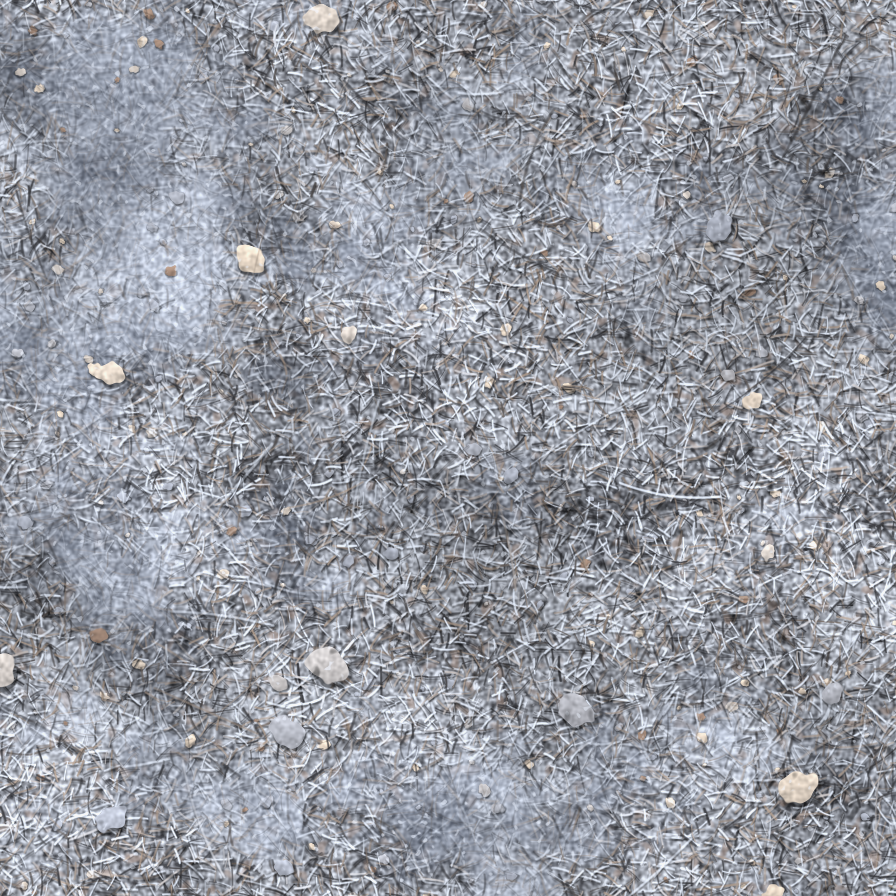
Reproduce this texture procedurally as a Shadertoy shader.

```glsl
// Dry, dusty ground: blue-grey soil under matted straw, twigs and scattered stones.
// Gradient noise makes the soil and the litter mask; jittered grids scatter
// bent strands and lumpy stones in several sizes on top.

vec2 hash2(vec2 p) {
    p = vec2(dot(p, vec2(127.1, 311.7)), dot(p, vec2(269.5, 183.3)));
    return fract(sin(p) * 43758.5);
}

float gradientNoise(vec2 p) {
    vec2 i = floor(p), f = fract(p);
    vec2 u = f * f * f * (f * (f * 6.0 - 15.0) + 10.0);
    vec2 e = vec2(0.0, 1.0);
    float a = dot(hash2(i) * 2.0 - 1.0, f);
    float b = dot(hash2(i + e.yx) * 2.0 - 1.0, f - e.yx);
    float c = dot(hash2(i + e.xy) * 2.0 - 1.0, f - e.xy);
    float d = dot(hash2(i + e.yy) * 2.0 - 1.0, f - e.yy);
    return mix(mix(a, b, u.x), mix(c, d, u.x), u.y);
}

float fbm(vec2 p) {
    float sum = 0.0, amp = 1.0;
    for (int i = 0; i < 4; i++) {
        sum += amp * gradientNoise(p);
        p = mat2(1.6, 1.2, -1.2, 1.6) * p + 7.3;
        amp *= 0.55;
    }
    return sum;
}

// Bent stalks, one per grid cell, each with a thin shadow below it;
// none reaches beyond the four nearest cells
void addStrands(inout vec3 color, vec2 p, float scale, float seed, float width, float opacity, float px) {
    vec2 q = p * scale + seed * 3.7;
    for (int k = 0; k < 4; k++) {
        vec2 id = floor(q - 0.5) + vec2(k % 2, k / 2);
        vec2 place = hash2(id + seed * 17.0);
        vec2 form = hash2(id + seed * 17.0 + 51.3);
        vec2 kind = fract(place.yx * 13.7 + form * 5.3);
        float angle = 6.283 * form.x;
        vec2 dir = vec2(cos(angle), sin(angle));
        vec2 d = q - id - place;
        d = vec2(dot(d, dir), dot(d, vec2(-dir.y, dir.x)));
        d.y += (kind.y - 0.5) * 0.8 * d.x * d.x;
        float beyond = max(abs(d.x) - mix(0.25, 0.46, form.y), 0.0);
        float dist = length(vec2(beyond, d.y)) / scale;
        float shadeDist = length(vec2(beyond, d.y + dir.x * 0.0026 * scale)) / scale;
        float w = width * mix(0.4, 1.3, place.x);

        vec3 tint = mix(vec3(0.20, 0.20, 0.21), vec3(0.59, 0.52, 0.46), smoothstep(0.15, 0.4, kind.x));
        tint = mix(tint, vec3(0.85, 0.87, 0.90), smoothstep(0.42, 0.7, kind.x));
        float shade = 1.0 - smoothstep(w - px, w + px, shadeDist);
        float cover = 1.0 - smoothstep(w - px, w + px, dist);
        color *= 1.0 - 0.25 * shade * opacity;
        color = mix(color, tint, cover * opacity * mix(0.5, 1.0, place.y));
    }
}

// Lumpy stones in a share of the grid cells, lit from above
void addStones(inout vec3 color, vec2 p, float scale, float seed, float chance, float grain, float px) {
    vec2 q = p * scale + seed;
    for (int k = 0; k < 4; k++) {
        vec2 id = floor(q - 0.5) + vec2(k % 2, k / 2);
        vec2 kind = hash2(id + seed * 13.0);
        vec2 place = hash2(id + seed * 13.0 + 37.7);
        vec2 d = q - id - place;
        if (kind.x > chance || dot(d, d) > 0.25) continue;
        vec2 form = hash2(id + seed * 13.0 + 71.9);
        float radius = mix(0.08, 0.24, form.x * form.x);
        float angle = (form.y - 0.5) * 2.4;
        mat2 turn = mat2(cos(angle), sin(angle), -sin(angle), cos(angle));
        float edge = radius * (1.0 + 0.55 * gradientNoise(d / radius * 1.4 + id * 7.1));
        vec2 stretch = vec2(1.0, 1.35);
        float dist = (length(turn * d * stretch) - edge) / scale;
        float shadow = (length(turn * (d + vec2(-0.1, 0.2) * radius) * stretch) - edge) / scale;

        vec3 tint = mix(vec3(0.60, 0.61, 0.64), vec3(0.78, 0.72, 0.65), smoothstep(0.3, 0.8, kind.y));
        tint = mix(tint, vec3(0.57, 0.48, 0.42), step(0.9, kind.y));
        tint *= 0.98 + 0.12 * d.y / radius + 0.22 * grain;
        color *= 1.0 - 0.4 * (1.0 - smoothstep(-px, 0.003, shadow));
        color = mix(color, tint, 1.0 - smoothstep(-px, px, dist));
    }
}

void mainImage(out vec4 fragColor, in vec2 fragCoord) {
    vec2 p = fragCoord / iResolution.y;
    float px = 1.0 / iResolution.y;
    float grain = gradientNoise(p * 190.0) + 0.7 * gradientNoise(p * 95.0 + 9.0);

    // Dusty soil, bluer where bare
    float mottle = fbm(p * 8.0 + 2.0);
    float dust = clamp(0.5 + 0.9 * mottle, 0.0, 1.0);
    vec3 soil = mix(vec3(0.41, 0.43, 0.47), vec3(0.67, 0.69, 0.73), dust) + 0.22 * grain;

    // Litter covers all but the upper left and some ragged patches
    vec2 bare = (p - vec2(0.12, 0.76)) * vec2(1.0, 0.9);
    float spread = fbm(p * 4.5 + 5.0) + 0.4 * gradientNoise(p * 25.0);
    float litter = smoothstep(-0.45, 0.35, spread + 0.25 - 0.6 * exp(-12.0 * dot(bare, bare)));
    float crumbs = clamp(0.5 + 0.85 * grain + 0.4 * mottle, 0.0, 1.0);
    vec3 mulch = mix(vec3(0.25, 0.25, 0.26), vec3(0.77, 0.78, 0.80), crumbs);
    mulch = mix(mulch, vec3(0.54, 0.46, 0.41), 0.6 * smoothstep(0.15, 0.4, gradientNoise(p * 60.0 + 3.0)));
    vec3 color = mix(soil, mulch, 0.12 + 0.8 * litter);

    // Pebbles, matted straw from coarse to fine, then larger stones and twigs
    addStones(color, p, 30.0, 4.0, 0.35, grain, px);
    float matted = 0.2 + 0.75 * litter;
    for (int i = 0; i < 11; i++) {
        float layer = float(i);
        addStrands(color, p, 14.0 + 3.2 * layer, layer + 1.0, 0.0010, matted, px);
    }
    addStones(color, p, 9.0, 2.0, 0.34, grain, px);
    addStrands(color, p, 6.0, 29.0, 0.0012, 0.8 * matted, px);

    // Pale chaff, dark gaps and broad dapples of light
    float chaff = smoothstep(0.22, 0.45, gradientNoise(p * 140.0 + 31.0));
    float gaps = smoothstep(0.2, 0.5, gradientNoise(p * 75.0 + 47.0) - 0.25 * mottle);
    color = mix(color, vec3(0.80, 0.81, 0.83), 0.5 * chaff);
    color *= 1.0 - 0.35 * gaps * litter;
    color *= 1.0 + 0.25 * gradientNoise(p * 4.0 + 11.0);

    // Hazy, slightly cool daylight with firm contrast
    color = (color - 0.5) * 1.25 + 0.585;
    color *= vec3(0.985, 1.0, 1.025);
    fragColor = vec4(clamp(color, 0.0, 0.97), 1.0);
}
```
